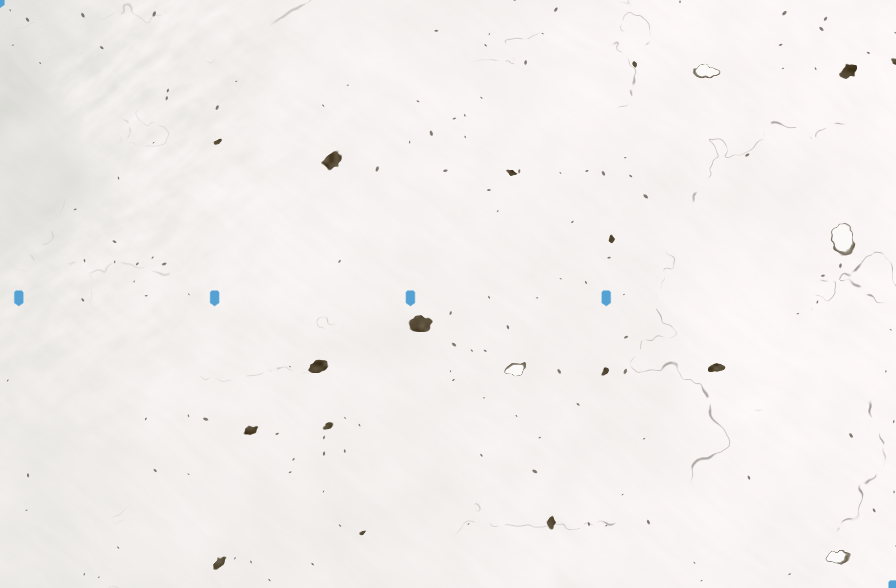
Give the GLSL for this texture, as a Shadertoy shader.

```glsl
// Aerial view of a bright ice sheet: soft shaded snow with wind streaks and a rough
// grey corner, scattered meltwater lakes, thin broken channels and blue map pins.
// Layered value noise makes the snow; jittered grids place the lakes and specks.

float hash(vec2 c) {
    return fract(sin(dot(c, vec2(127.1, 311.7))) * 43758.5453);
}

float noise(vec2 p) {
    vec2 i = floor(p), f = fract(p);
    f = f * f * (3.0 - 2.0 * f);
    return mix(mix(hash(i), hash(i + vec2(1, 0)), f.x),
               mix(hash(i + vec2(0, 1)), hash(i + vec2(1, 1)), f.x), f.y);
}

float fbm(vec2 p) {
    float sum = 0.0, amp = 0.5;
    for (int i = 0; i < 5; i++) {
        sum += amp * noise(p);
        p = mat2(1.6, 1.2, -1.2, 1.6) * p + 7.3;
        amp *= 0.5;
    }
    return sum;
}

vec2 rotate(vec2 p, float a) {
    return vec2(cos(a) * p.x + sin(a) * p.y, cos(a) * p.y - sin(a) * p.x);
}

// Snow brightness: 0 is pale grey, 1 is warm white, below 0 is shadow
float snowTone(vec2 p, float east) {
    vec2 bend = p + 0.06 * vec2(fbm(p * 4.0), fbm(p * 4.0 + 31.0));
    float relief = fbm(bend * 5.0) - fbm(bend * 5.0 + vec2(0.16, -0.2));
    float streaks = fbm(rotate(bend, -0.65) * vec2(14.0, 75.0)) - 0.48;
    float ripples = fbm(rotate(bend, 0.6) * vec2(22.0, 60.0)) - 0.48;
    float rough = smoothstep(0.75, 0.0, length((p - vec2(0.0, 0.9)) * vec2(1.0, 0.85)));
    float shade = smoothstep(0.24, 0.0, p.x + 0.25 * (fbm(p * 7.0) - 0.5))
                * smoothstep(0.45, 0.75, p.y);
    float tone = 0.2 + 0.78 * east + 1.1 * (fbm(p * 3.0 + 4.0) - 0.48);
    tone += 1.1 * relief + 0.45 * streaks + rough * (2.2 * ripples + 1.2 * relief + 0.1);
    return tone - shade * (1.0 + 2.5 * ripples);
}

// One lake per occupied cell: x is the dark cover, y the bright ice inside a ring
vec2 lakes(vec2 p, float east, float px) {
    const float size = 0.165;
    vec2 cell = floor(p / size);
    float chance = mix(0.1, 0.52, smoothstep(0.1, 0.95, (cell.x + 0.5) * size / 1.52));
    if (hash(cell + 3.1) > chance) return vec2(0.0);
    vec2 jitter = vec2(hash(cell + 11.7), hash(cell + 23.9)) - 0.5;
    vec2 q = p - (cell + 0.5 + 0.55 * jitter) * size;
    q = rotate(q, mix(-0.3, 1.7, hash(cell + 37.3)));
    q += 0.007 * (vec2(noise(p * 130.0), noise(p * 130.0 + 50.0)) - 0.5);
    q.y *= mix(1.15, 2.2, hash(cell + 41.0));
    float pick = hash(cell + 53.0);
    float radius = mix(0.006, 0.019, pick * pick);
    if (hash(cell + 67.0) < 0.25 && east > 0.5) {
        radius += 0.011;
        float width = 0.0007 + 0.0026 * smoothstep(-0.6, 1.0, sin(atan(q.y, q.x) + 6.0 * pick));
        float rim = abs(length(q) - radius) - width;
        return vec2(0.8 * smoothstep(px, -px, rim),
                    smoothstep(px, -px, length(q) - radius));
    }
    return vec2(smoothstep(px, -px, length(q) - radius), 0.0);
}

// Tiny dark specks gathered in loose clusters
float specks(vec2 p, float px) {
    const float size = 0.03;
    vec2 cell = floor(p / size);
    float chance = 0.16 * smoothstep(0.42, 0.7, noise(cell * 0.23 + 9.0));
    vec2 jitter = vec2(hash(cell + 5.0), hash(cell + 8.0)) - 0.5;
    vec2 q = rotate(p - (cell + 0.5 + 0.6 * jitter) * size, 6.0 * hash(cell + 2.0));
    q.y *= 1.8;
    float radius = mix(0.0015, 0.0045, pow(hash(cell + 15.0), 2.0));
    return step(hash(cell + 19.0), chance) * smoothstep(px, -px, length(q) - radius);
}

// Thin winding contours of a noise field, broken into short pieces
float channels(vec2 p, float east, float px) {
    float field = fbm(p * 4.5 + 60.0);
    vec2 slope = vec2(fbm((p + vec2(0.002, 0.0)) * 4.5 + 60.0),
                      fbm((p + vec2(0.0, 0.002)) * 4.5 + 60.0)) - field;
    float dist = abs(field - 0.5) / max(length(slope) / 0.002, 0.7);
    float width = 0.0003 + 0.0018 * smoothstep(0.55, 0.85, noise(p * 28.0));
    float pieces = smoothstep(0.5, 0.6, noise(p * 8.0 + 17.0) + 0.22 * (east - 0.7));
    float breaks = smoothstep(0.25, 0.6, noise(p * 75.0));
    return pieces * breaks * smoothstep(px, -px, dist - width) * mix(0.15, 0.75, east);
}

// Marker with clipped top corners and a pointed foot
float pin(vec2 q) {
    float x = abs(q.x);
    float body = max(x - 0.0078, q.y - 0.013);
    return max(body, max(x + q.y - 0.0178, 0.7 * x - q.y - 0.0137));
}

void mainImage(out vec4 fragColor, in vec2 fragCoord) {
    vec2 p = fragCoord / iResolution.y;
    float px = 1.0 / iResolution.y;
    float aspect = iResolution.x / iResolution.y;
    float east = p.x / aspect;

    // Snow
    float tone = clamp(snowTone(p, east), -2.8, 1.4);
    vec3 color = mix(vec3(0.93, 0.92, 0.91), vec3(0.98, 0.963, 0.96), tone);

    // Channels, specks and lakes
    color = mix(color, vec3(0.5, 0.48, 0.45), channels(p, east, px));
    color = mix(color, vec3(0.35, 0.31, 0.27), 0.75 * specks(p, px));
    vec2 lake = lakes(p, east, px);
    vec3 water = mix(vec3(0.22, 0.17, 0.08), vec3(0.42, 0.38, 0.31), noise(p * 110.0));
    color = mix(color, vec3(0.99, 0.98, 0.975), lake.y);
    color = mix(color, mix(water, vec3(0.5, 0.48, 0.43), 0.6 * lake.y), lake.x);

    // A row of pins, plus one cut off in each of two corners
    float marker = min(pin(p - vec2(0.0, 1.0)), pin(p - vec2(aspect - 0.005, 0.0)));
    for (int i = 0; i < 4; i++)
        marker = min(marker, pin(p - vec2(0.032 + 0.333 * float(i), 0.493)));
    color = mix(color, vec3(0.33, 0.63, 0.83), smoothstep(px, -px, marker));

    fragColor = vec4(clamp(color, 0.0, 1.0), 1.0);
}
```
